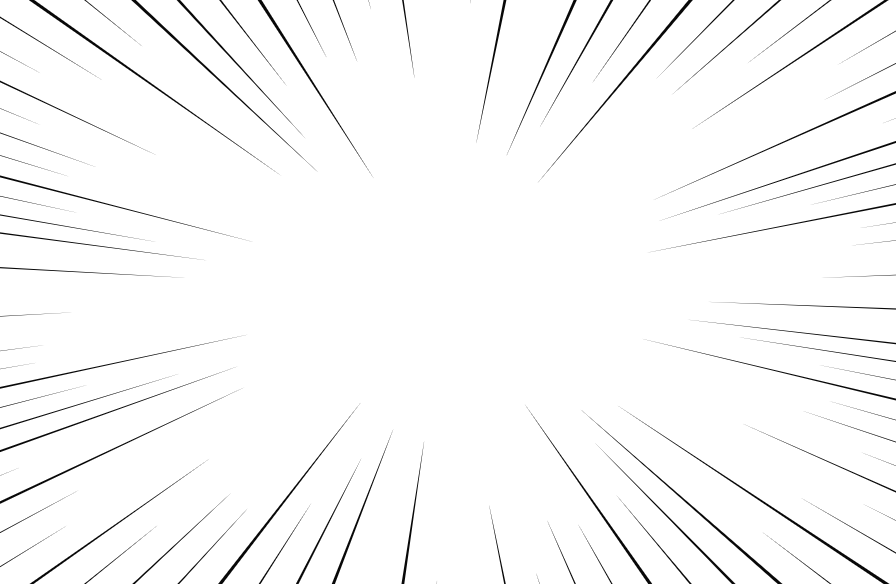
A Shadertoy shader for this background:

```glsl
const float TAU = 6.2831853;
const float RAY_COUNT = 94.88;          // just under a whole number, opens the seam at the left
const float SQUASH = 0.57;              // maps the oval opening to a circle
const vec2 FOCUS = vec2(0.4982, 0.5);
const vec3 PAPER = vec3(1.0);
const vec3 INK = vec3(0.03);

// Distance from the focus at which a ray starts; the rhythm repeats every 12 rays
float tipRadius(float ray) {
    const float rhythm[12] = float[12](
        0.546, 0.368, 0.490, 0.404, 0.419, 0.208,
        0.386, 0.297, 0.241, 0.515, 0.257, 0.495);
    return rhythm[int(mod(ray, 12.0))];
}

// Part of a pixel-wide window that a band of the given half width covers
float bandCoverage(float offset, float halfWidth, float pixel) {
    float low = max(-halfWidth, offset - 0.5 * pixel);
    float high = min(halfWidth, offset + 0.5 * pixel);
    return max(high - low, 0.0) / pixel;
}

// Half width of a ray, growing from its tip outward
float taper(float radius, float tip, float pixel) {
    float started = smoothstep(-pixel, pixel, radius - tip);
    return started * (0.00006 + 0.0053 * max(radius - tip, 0.0));
}

// Ink amount of the ray nearest to a point
float speedRays(vec2 point, float squash, float count, float pixel) {
    vec2 p = point * vec2(squash, 1.0);
    float turn = atan(p.y, p.x) / TAU;
    float ray = floor(turn * count + 0.5);
    float angle = ray * TAU / count;
    float tip = tipRadius(mod(ray, ceil(count)));

    vec2 along = vec2(cos(angle), sin(angle));
    vec2 across = vec2(-along.y, along.x);
    float localPixel = pixel * length(across * vec2(squash, 1.0));

    float halfWidth = taper(dot(p, along), tip, pixel);
    return bandCoverage(dot(p, across), halfWidth, localPixel);
}

void mainImage(out vec4 fragColor, in vec2 fragCoord) {
    vec2 point = (fragCoord - FOCUS * iResolution.xy) / iResolution.y;
    float ink = speedRays(point, SQUASH, RAY_COUNT, 1.0 / iResolution.y);
    fragColor = vec4(mix(PAPER, INK, ink), 1.0);
}
```
